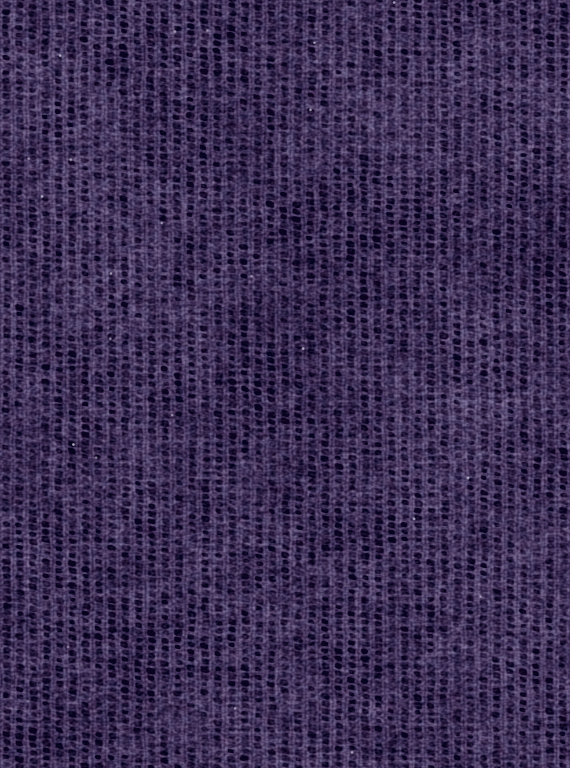
A WebGL 2 fragment shader for this texture:

```glsl
#version 300 es
precision highp float;
// Purple ribbed knit: columns of small dark eyelets between heathered ribs.
uniform vec2 u_resolution;
out vec4 fragColor;

vec2 hash2(vec2 p) {
  vec3 q = fract(p.xyx * vec3(0.1031, 0.1030, 0.0973));
  q += dot(q, q.yzx + 33.33);
  return fract((q.xx + q.yz) * q.zy);
}

vec2 gradient(vec2 cell) {
  float angle = 6.2832 * hash2(cell + 17.0).x;
  return vec2(cos(angle), sin(angle));
}

// Gradient noise, roughly -0.7 to 0.7
float noise(vec2 p) {
  vec2 i = floor(p), f = fract(p);
  vec2 w = f * f * f * (f * (f * 6.0 - 15.0) + 10.0);
  vec2 e = vec2(1.0, 0.0);
  float low = mix(dot(gradient(i), f), dot(gradient(i + e), f - e), w.x);
  float high = mix(dot(gradient(i + e.yx), f - e.yx), dot(gradient(i + 1.0), f - 1.0), w.x);
  return mix(low, high, w.y);
}

// Coverage of the eyelet in one stitch; x is measured from the column centre
float eyelet(float x, float row, float column) {
  row += 0.5 * hash2(vec2(column, 5.0)).x + 0.3 * x;
  vec2 rnd = hash2(vec2(column, floor(row)));
  vec2 q = vec2(x + 0.14 * (rnd.x - 0.5), fract(row) - 0.5 + 0.14 * (rnd.y - 0.5));
  vec2 radius = vec2(0.27, 0.34) * (0.75 + 0.45 * rnd.y);
  vec2 s = abs(q / radius);
  float d = pow(dot(s * s * s, vec2(1.0)), 1.0 / 3.0) - 1.0;
  return smoothstep(0.3, -0.3, d) * (0.45 + 0.75 * rnd.x);
}

// Sparse pale lint specks
float lint(vec2 p) {
  vec2 cell = floor(p * 60.0);
  vec2 rnd = hash2(cell + 71.0);
  vec2 centre = 0.2 + 0.6 * hash2(cell + 131.0);
  float d = length(fract(p * 60.0) - centre);
  return step(0.991, rnd.x) * smoothstep(0.16, 0.04, d) * (0.5 + 0.5 * rnd.y);
}

void main() {
  vec2 p = gl_FragCoord.xy / u_resolution.y;

  // 43 columns across and 102 rows up, gently pulled out of line
  vec2 stitch = vec2(p.x * 57.9, p.y * 102.0);
  stitch.x += 0.3 * noise(p * vec2(3.0, 2.0)) + 0.12 * noise(p * vec2(25.0, 40.0));
  stitch.y += 0.8 * noise(p * 4.0 + 9.0);
  float column = floor(stitch.x);
  float x = fract(stitch.x) - 0.5;

  // Raised rib with pale edges and a fine centre seam
  float channel = smoothstep(0.36, 0.18, abs(x));
  float edge = exp(-pow((abs(x) - 0.34) / 0.07, 2.0));
  float seam = smoothstep(0.09, 0.01, 0.5 - abs(x));
  float tone = 0.72 - 0.09 * channel + 0.06 * edge - 0.12 * seam;

  // Slanted loops on the ribs
  float slant = stitch.y + 1.4 * abs(x);
  tone += 0.05 * (1.0 - channel) * sin(6.2832 * slant);

  // Eyelets fade where the knit is tighter
  float openness = clamp(0.9 + 0.7 * noise(p * vec2(14.0, 9.0) + 40.0), 0.45, 1.15);
  tone -= 0.58 * openness * eyelet(x, stitch.y, column);

  // Heathered yarn, fibre grain and broad shading
  tone += 0.52 * noise(p * vec2(210.0, 290.0));
  tone += 0.34 * noise(p * vec2(90.0, 170.0) + 60.0);
  tone += 0.24 * noise(p * vec2(36.0, 60.0) + 20.0);
  tone += 0.14 * noise(p * vec2(14.0, 18.0) + 50.0);
  tone += 0.16 * noise(p * 4.0 + 80.0);

  // Faint creases near the right side
  vec2 crease = (p - vec2(0.72, 0.68)) / vec2(0.07, 0.05);
  tone -= 0.18 * exp(-dot(crease, crease)) * (0.7 + noise(p * vec2(20.0, 50.0)));

  // Midtones lean towards violet
  tone = clamp(tone, 0.0, 1.25);
  vec3 colour = mix(vec3(0.03, 0.01, 0.12), vec3(0.40, 0.35, 0.50), tone);
  colour.g -= 0.09 * tone * max(1.0 - tone, 0.0);
  colour.r += 0.03 * noise(p * 70.0 + 33.0);
  colour = mix(colour, vec3(0.72, 0.69, 0.78), lint(p));
  fragColor = vec4(colour, 1.0);
}
```
